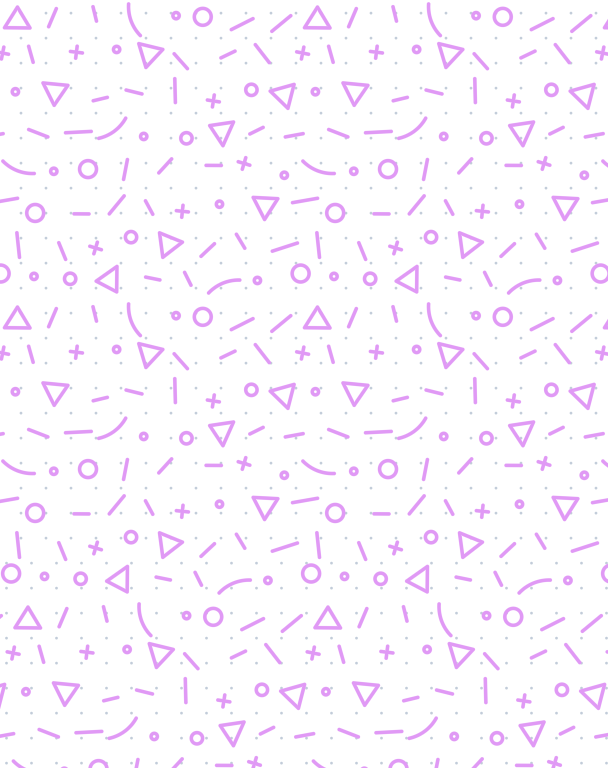
A Shadertoy shader for this pattern:

```glsl
// Lavender confetti (triangles, rings, pluses, arcs, dashes) over a pale dot lattice.
// Jittered, staggered cells form an 8 x 8 tile; a modular shuffle gives each cell a
// rank that fixes its kind, so every tile holds the same count of each shape.

const float ROWS = 20.48;      // cells down the canvas; one cell is the unit length
const int TILE = 8;            // cells along one side of a repeat
const float SEAM = 14.9;       // depth below which the sheet slips sideways
const float SLIP = 0.28;
const float STROKE = 0.048;    // half width of a line
const float DOT_PITCH = 2.0 / 3.0;
const vec2 DOT_ORIGIN = vec2(0.56, 0.35);
const vec3 PAPER = vec3(1.0);
const vec3 LAVENDER = vec3(0.88, 0.60, 0.96);
const vec3 DOT_GREY = vec3(0.76, 0.80, 0.85);

vec4 hash4(float n) {
    return fract(sin(n * vec4(12.99, 78.23, 39.35, 56.78) + 1.7) * 4375.85);
}

vec2 polar(float angle) { return vec2(cos(angle), sin(angle)); }

vec2 rotate(vec2 p, float angle) {
    vec2 axis = polar(angle);
    return vec2(dot(p, axis), axis.x * p.y - axis.y * p.x);
}

float coverage(float d, float halfWidth, float pixel) {
    return 1.0 - smoothstep(halfWidth - pixel * 0.7, halfWidth + pixel * 0.7, d);
}

float sheetSlip(float depth) { return SLIP * step(SEAM, depth); }

// Distances to the centre lines of the shapes
float segment(vec2 p, vec2 a, vec2 b) {
    vec2 ab = b - a;
    return length(p - a - ab * clamp(dot(p - a, ab) / dot(ab, ab), 0.0, 1.0));
}

float dash(vec2 p, float reach) {
    return length(vec2(max(abs(p.x) - reach, 0.0), p.y));
}

float ring(vec2 p, float radius) { return abs(length(p) - radius); }

float plusSign(vec2 p, float reach) { return min(dash(p, reach), dash(p.yx, reach)); }

float arc(vec2 p, float radius, float halfAngle) {
    p = vec2(abs(p.x), p.y + radius);
    float angle = min(atan(p.x, p.y), halfAngle);
    return length(p - radius * vec2(sin(angle), cos(angle)));
}

float triangle(vec2 p, float radius, float skew) {
    const float THIRD = 2.0944;
    vec2 a = radius * polar(skew);
    vec2 b = radius * polar(THIRD - skew);
    vec2 c = radius * polar(2.0 * THIRD);
    return min(segment(p, a, b), min(segment(p, b, c), segment(p, c, a)));
}

// Shuffled position of a cell within its tile, 0 to 63
int cellRank(ivec2 cell) {
    ivec2 local = cell & (TILE - 1);
    return ((local.x + TILE * local.y) * 53) % (TILE * TILE);
}

// Rank bands set the number of each shape in a tile
float motif(vec2 p, int rank) {
    vec4 rnd = hash4(float(rank) + 3.0);
    bool large = rank < 8 || (rank >= 31 && rank < 35);
    p -= (rnd.xy - 0.5) * (large ? 0.16 : 0.42);
    vec2 q = rotate(p, rnd.z * 6.2832);
    if (rank < 8) return triangle(q, 0.38, (rnd.w - 0.5) * 0.24);
    if (rank < 12) return ring(p, 0.225);
    if (rank < 16) return ring(p, 0.15);
    if (rank < 25) return ring(p, 0.083);
    if (rank < 31) return plusSign(rotate(p, 0.1 + 0.25 * rnd.z), 0.16);
    if (rank < 35) return arc(q, 1.1, 0.42);
    return dash(q, mix(0.19, 0.37, rnd.w * rnd.w));
}

// Nearest centre line among the neighbouring staggered cells
float confetti(vec2 p) {
    float nearest = 1.0;
    int row = int(floor(p.y));
    for (int j = row - 1; j <= row + 1; j++) {
        float middle = float(j) + 0.5;
        float x = p.x - 0.5 * float(j & 1) - sheetSlip(middle);
        int column = int(floor(x));
        for (int i = column - 1; i <= column + 1; i++) {
            vec2 local = vec2(x - float(i) - 0.5, p.y - middle);
            nearest = min(nearest, motif(local, cellRank(ivec2(i, j))));
        }
    }
    return nearest;
}

float dotLattice(vec2 p) {
    float y = round((p.y - DOT_ORIGIN.y) / DOT_PITCH) * DOT_PITCH + DOT_ORIGIN.y;
    float x = p.x - DOT_ORIGIN.x - sheetSlip(y);
    return length(vec2(x - DOT_PITCH * round(x / DOT_PITCH), p.y - y));
}

void mainImage(out vec4 fragColor, in vec2 fragCoord) {
    float pixel = ROWS / iResolution.y;
    vec2 p = vec2(fragCoord.x, iResolution.y - fragCoord.y) * pixel;
    vec3 color = mix(PAPER, DOT_GREY, coverage(dotLattice(p), 0.036, pixel));
    color = mix(color, LAVENDER, coverage(confetti(p), STROKE, pixel));
    fragColor = vec4(color, 1.0);
}
```
